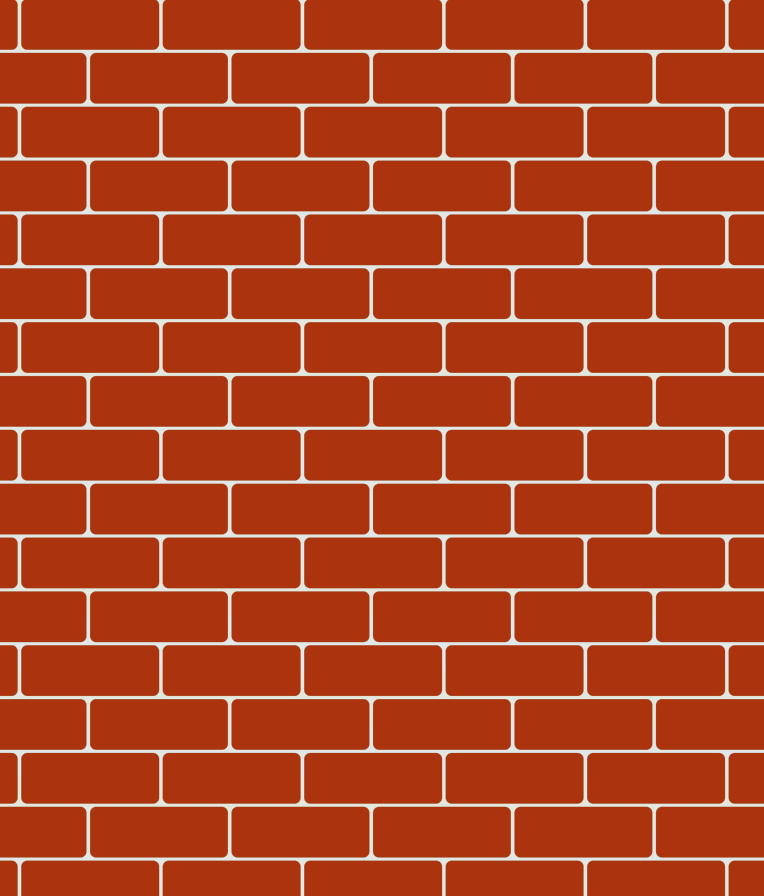
Give the GLSL for this pattern, as a Shadertoy shader.

```glsl
// Running-bond brick wall: flat red rounded bricks with thin pale mortar joints.
// Each pixel is folded into one brick cell, then a rounded-box distance gives
// the brick's coverage. Lengths are fractions of the canvas height.

#define BRICK_PITCH vec2(0.1579, 0.0601)   // brick plus joint, across and up
#define JOINT_WIDTH vec2(0.0040, 0.0035)   // upright and level joints
#define CORNER_RADIUS 0.0068
#define FIRST_COURSE 0.0573                // first level joint below the top
#define COURSE_SHIFTS vec2(0.0985, 0.0217) // first upright joint, even and odd courses
#define BRICK_COLOR vec3(0.67, 0.20, 0.05)
#define MORTAR_COLOR vec3(0.89, 0.905, 0.885)
#define MORTAR_TINT vec3(-0.01, 0.0, 0.05) // warm to cool drift between joints
#define RIM_SHADE 0.20                     // loss of red along the brick rim
#define EDGE_PIXELS 1.15

float hash(float n) {
    return fract(sin(n * 12.9898) * 43758.5453);
}

float roundedBox(vec2 p, vec2 halfSize, float radius) {
    vec2 q = abs(p) - halfSize + radius;
    return length(max(q, 0.0)) + min(max(q.x, q.y), 0.0) - radius;
}

void mainImage(out vec4 fragColor, in vec2 fragCoord) {
    // Measure down from the top edge
    vec2 p = vec2(fragCoord.x, iResolution.y - fragCoord.y) / iResolution.y;

    // Alternate the course offset and fold into one cell
    float depth = (p.y - FIRST_COURSE) / BRICK_PITCH.y;
    float course = floor(depth);
    float shift = mod(course, 2.0) < 0.5 ? COURSE_SHIFTS.x : COURSE_SHIFTS.y;
    vec2 cell = vec2((p.x - shift) / BRICK_PITCH.x, depth);
    vec2 local = (fract(cell) - 0.5) * BRICK_PITCH;

    // Smooth mortar coverage around the brick
    float dist = roundedBox(local, 0.5 * (BRICK_PITCH - JOINT_WIDTH), CORNER_RADIUS);
    float mortar = clamp(0.5 + dist * iResolution.y / EDGE_PIXELS, 0.0, 1.0);

    // Slight tint change from one level joint to the next
    float joint = floor(depth + 0.5);
    vec3 mortarColor = MORTAR_COLOR + MORTAR_TINT * (hash(joint + 7.0) - 0.5);

    vec3 color = mix(BRICK_COLOR, mortarColor, mortar);
    color.r -= RIM_SHADE * mortar * (1.0 - mortar);
    fragColor = vec4(color, 1.0);
}
```
